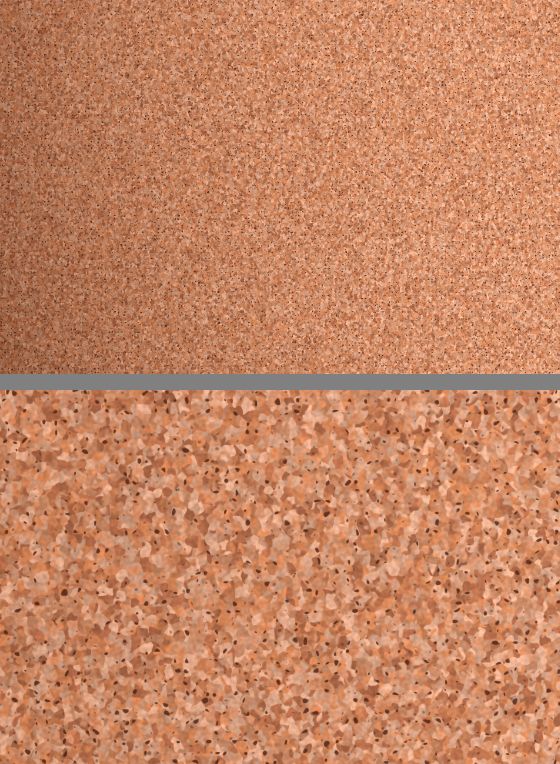
Top, the full canvas; bottom, a detail of the centre.
Give the GLSL for this texture, as a Shadertoy shader.

```glsl
// Fine-grained cork board with small dark flecks, lit softly from the right.

const vec3 PALE   = vec3(0.885, 0.665, 0.545);
const vec3 TAN    = vec3(0.83, 0.565, 0.42);
const vec3 ORANGE = vec3(0.835, 0.52, 0.34);
const vec3 BROWN  = vec3(0.71, 0.425, 0.29);
const vec3 BARK   = vec3(0.32, 0.15, 0.09);
const vec3 CHIP   = vec3(0.93, 0.77, 0.68);

const float GRAINS = 180.0;       // grains per canvas height
const float DARK_FLECKS = 112.0;  // fleck cells per canvas height
const float TINY_FLECKS = 165.0;
const float PALE_FLECKS = 95.0;
const float SOFTNESS = 0.0007;    // half width of fleck edges, in canvas heights

vec3 hash3(vec2 p) {
    vec3 q = fract(vec3(p.xyx) * vec3(0.1031, 0.1030, 0.0973));
    q += dot(q, q.yxz + 33.33);
    return fract((q.xxy + q.yzz) * q.zyx);
}

float gradientDot(vec2 cell, vec2 offset) {
    float angle = 6.2832 * hash3(cell).x;
    return dot(vec2(cos(angle), sin(angle)), offset);
}

float gradientNoise(vec2 p) {
    vec2 i = floor(p), f = fract(p);
    vec2 u = f * f * f * (f * (f * 6.0 - 15.0) + 10.0);
    vec2 e = vec2(1.0, 0.0);
    float low  = mix(gradientDot(i, f), gradientDot(i + e.xy, f - e.xy), u.x);
    float high = mix(gradientDot(i + e.yx, f - e.yx), gradientDot(i + 1.0, f - 1.0), u.x);
    return mix(low, high, u.y);
}

vec3 grainColor(vec3 rnd) {
    vec3 color = rnd.x < 0.28 ? PALE : rnd.x < 0.62 ? TAN : rnd.x < 0.82 ? ORANGE : BROWN;
    return color * mix(0.89, 1.09, rnd.y);
}

// Voronoi grains whose colours melt into each other at the seams.
vec3 softGrains(vec2 p, float sharpness) {
    vec2 base = floor(p);
    vec4 sum = vec4(0.0);
    for (int y = -1; y <= 1; y++)
    for (int x = -1; x <= 1; x++) {
        vec2 cell = base + vec2(x, y);
        vec2 d = cell + hash3(cell).xy - p;
        float weight = exp(-sharpness * dot(d, d));
        sum += weight * vec4(grainColor(hash3(cell + 19.0)), 1.0);
    }
    return sum.rgb / sum.a;
}

// Coverage of scattered, randomly turned oval flecks.
float flecks(vec2 p, float share, float maxRadius, float blur, float seed) {
    vec2 cell = floor(p);
    vec3 place = hash3(cell + seed);
    vec3 form = hash3(cell + seed + 57.0);
    vec2 d = fract(p) - mix(vec2(0.3), vec2(0.7), place.xy);
    float angle = 6.2832 * form.x;
    vec2 axis = vec2(cos(angle), sin(angle));
    d = vec2(dot(d, axis), dot(d, vec2(-axis.y, axis.x)) * mix(1.0, 1.8, form.y));
    float radius = maxRadius * mix(0.45, 1.0, form.z);
    return step(place.z, share) * (1.0 - smoothstep(radius - blur, radius + blur, length(d)));
}

vec3 cork(vec2 p) {
    // Soft grains with irregular outlines, slightly taller than wide
    vec2 warp = vec2(gradientNoise(p * 140.0), gradientNoise(p * 140.0 + 41.0));
    vec3 color = softGrains(p * GRAINS * vec2(1.08, 0.92) + 0.9 * warp, 12.0);

    // Faint clumps and fine roughness
    color *= 1.0 + 0.03 * gradientNoise(p * 38.0) + 0.15 * gradientNoise(p * 270.0);

    // Pale chips, dark bark and tiny pores
    float chip = flecks(p * PALE_FLECKS, 0.16, 0.24, SOFTNESS * PALE_FLECKS, 11.0);
    float bark = flecks(p * DARK_FLECKS + 0.3 * warp, 0.27, 0.27, SOFTNESS * DARK_FLECKS, 83.0);
    float pore = flecks(p * TINY_FLECKS + 0.3 * warp, 0.22, 0.26, SOFTNESS * TINY_FLECKS, 29.0);
    color = mix(color, CHIP, 0.5 * chip);
    color = mix(color, BARK, 0.45 * pore);
    return mix(color, BARK, 0.85 * bark);
}

// Brightness falls off toward the left edge and the lower left corner.
float lighting(vec2 uv) {
    float left = 1.0 - uv.x, low = 1.0 - uv.y;
    return 1.05 - 0.25 * pow(left, 2.3) - 0.07 * left * low * low;
}

void mainImage(out vec4 fragColor, in vec2 fragCoord) {
    vec3 color = vec3(0.0);
    // 2 x 2 supersampling
    for (int y = 0; y < 2; y++)
    for (int x = 0; x < 2; x++) {
        vec2 offset = 0.5 * vec2(x, y) - 0.25;
        color += 0.25 * cork((fragCoord + offset) / iResolution.y);
    }
    // Shadows turn warmer as they darken
    float light = lighting(fragCoord / iResolution.xy);
    color *= pow(vec3(light), vec3(1.0, 1.25, 1.45));
    fragColor = vec4(clamp(color, 0.0, 1.0), 1.0);
}
```
